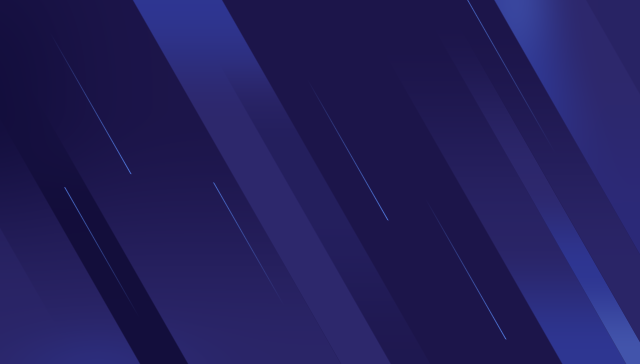
Write a WebGL 1 fragment shader that draws this background.

```glsl
precision highp float;
// Deep indigo backdrop of slanted translucent bands, blue glows and fading light streaks.
uniform vec2 u_resolution;

const float SLOPE = 0.572;
const vec3 NIGHT = vec3(0.075, 0.055, 0.24);
const vec3 INDIGO = vec3(0.11, 0.082, 0.29);
const vec3 VIOLET = vec3(0.175, 0.155, 0.425);
const vec3 BLUE = vec3(0.18, 0.21, 0.57);
const vec3 AZURE = vec3(0.26, 0.33, 0.67);

// Antialiased step along the axis that crosses the bands.
float edge(float at, float c) {
  float aa = 1.0 / u_resolution.y;
  return smoothstep(-aa, aa, c - at);
}

float band(float from, float to, float c) {
  return edge(from, c) - edge(to, c);
}

// Soft elliptical light.
float glow(vec2 p, vec2 center, vec2 radius) {
  vec2 d = (p - center) / radius;
  return exp(-dot(d, d));
}

// Thin line, bright at its head and fading over a signed height.
float streak(vec2 p, vec2 head, float span) {
  vec2 d = p - head;
  float t = d.y / span;
  float across = abs(d.x - SLOPE * d.y) * 0.868;
  float aa = 0.7 / u_resolution.y;
  float line = 1.0 - smoothstep(0.0012 - aa, 0.0012 + aa, across);
  return line * smoothstep(0.0, 0.008, t) * clamp(1.0 - t, 0.0, 1.0);
}

void main() {
  // Height units, measured downwards from the top left corner.
  vec2 p = vec2(gl_FragCoord.x, u_resolution.y - gl_FragCoord.y) / u_resolution.y;
  float c = p.x - SLOPE * p.y;
  float y = p.y;

  // Dark base, deepest at the left side
  vec3 col = mix(INDIGO, NIGHT, glow(p, vec2(-0.05, 0.25), vec2(0.28, 0.42)));

  // Violet haze rising on the lower left
  float haze = smoothstep(0.3, 1.0, y) * (1.0 - edge(0.365, c));
  col = mix(col, VIOLET, 0.85 * haze);
  col = mix(col, BLUE, 0.5 * glow(p, vec2(0.27, 1.02), vec2(0.24, 0.12)));
  col = mix(col, VIOLET, 0.4 * (1.0 - edge(-0.358, c)) * (1.0 - smoothstep(0.75, 1.0, y)));

  // Dark band on the left
  col = mix(col, vec3(0.07, 0.05, 0.225), 0.95 * band(-0.187, -0.055, c) * smoothstep(0.2, 0.6, y));

  // Broad central band with a shaded right half
  vec3 broad = mix(BLUE, VIOLET, smoothstep(0.0, 0.33, y));
  broad = mix(broad, vec3(0.14, 0.12, 0.365), edge(0.502, c) * smoothstep(0.15, 0.4, y));
  broad = mix(broad, INDIGO, 0.7 * edge(0.502, c) * smoothstep(0.6, 1.0, y));
  col = mix(col, broad, band(0.365, 0.61, c));

  // Right group: wide band, bright narrow band and violet band
  vec3 wide = mix(INDIGO, VIOLET, 0.8 * smoothstep(0.1, 0.7, y));
  wide = mix(wide, BLUE, smoothstep(0.65, 0.97, y));
  col = mix(col, wide, band(0.973, 1.148, c));

  vec3 narrow = mix(INDIGO, VIOLET, smoothstep(0.05, 0.5, y));
  narrow = mix(narrow, BLUE, smoothstep(0.5, 0.74, y));
  narrow = mix(narrow, AZURE, smoothstep(0.74, 0.97, y));
  col = mix(col, narrow, band(1.148, 1.221, c));

  vec3 outer = mix(INDIGO, VIOLET, 0.85 * smoothstep(0.05, 0.75, y));
  col = mix(col, outer, band(1.221, 1.358, c));

  // Corner panel lit along its slanted edge
  vec3 corner = mix(VIOLET, vec3(0.17, 0.16, 0.47), smoothstep(0.2, 0.65, y));
  float rim = 1.0 - smoothstep(0.02, 0.24, c - 1.358 + 0.3 * y);
  corner = mix(corner, BLUE, rim * (1.0 - smoothstep(0.2, 0.6, y)));
  corner = mix(corner, AZURE, 0.55 * glow(p, vec2(1.42, 0.0), vec2(0.09, 0.16)));
  corner = mix(corner, INDIGO, 0.25 * edge(1.61, c));
  col = mix(col, corner, edge(1.358, c));

  // Streaks: three falling, three rising
  float light = streak(p, vec2(0.361, 0.48), -0.39)
    + streak(p, vec2(1.067, 0.607), -0.39)
    + streak(p, vec2(1.391, 0.934), -0.39)
    + 0.9 * streak(p, vec2(0.177, 0.513), 0.36)
    + 0.9 * streak(p, vec2(0.586, 0.5), 0.34)
    + 0.8 * streak(p, vec2(1.279, -0.01), 0.43);
  col = mix(col, vec3(0.32, 0.48, 0.88), clamp(light, 0.0, 1.0));

  gl_FragColor = vec4(col, 1.0);
}
```
